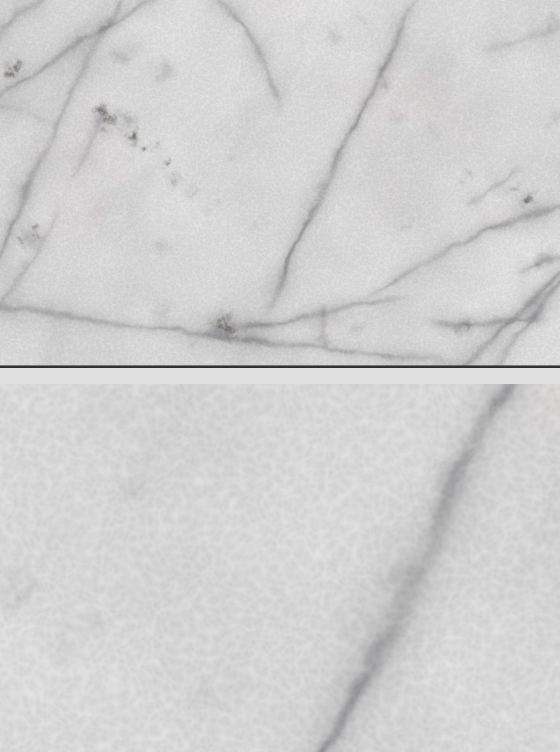
Top: the whole. Bottom: its middle third, enlarged.
Write a Shadertoy shader that draws this texture.

```glsl
// Pale grey marble with soft, ragged veins, brownish mineral flecks and a dark lower rim.
// Veins are bowed strokes bent by layered sines; the fine grain comes from cellular noise.

vec2 hash2(vec2 p) {
    return fract(sin(vec2(dot(p, vec2(127.1, 311.7)), dot(p, vec2(269.5, 183.3)))) * 43758.55);
}

// Layered sines, each octave turned and refined; roughly -1.5 to 1.5
float waves(vec2 p) {
    float sum = 0.0, amp = 0.8;
    for (int i = 0; i < 5; i++) {
        sum += amp * sin(p.x + 1.4 * sin(p.y + float(i)));
        p = mat2(1.2, 1.5, -1.5, 1.2) * p + 1.7;
        amp *= 0.55;
    }
    return sum;
}

// Distance to the nearest jittered cell point
float cells(vec2 p) {
    vec2 cell = floor(p), f = fract(p);
    float nearest = 2.0;
    for (int y = -1; y <= 1; y++)
    for (int x = -1; x <= 1; x++) {
        vec2 o = vec2(x, y);
        nearest = min(nearest, length(o + hash2(cell + o) - f));
    }
    return nearest;
}

// Bowed stroke with a narrow core, a wide halo and fading ends
float vein(vec2 p, vec2 a, vec2 b, float bow, float width) {
    vec2 d = b - a;
    float t = clamp(dot(p - a, d) / dot(d, d), 0.0, 1.0);
    vec2 side = normalize(vec2(-d.y, d.x));
    float dist = length(p - a - d * t - side * bow * 4.0 * t * (1.0 - t));
    float w = width * (0.85 + 0.3 * sin(t * 17.0 + a.x * 9.0));
    float core = exp(-dist * dist / (w * w));
    float halo = exp(-dist * dist / (w * w * 14.0));
    return (0.62 * core + 0.32 * halo) * smoothstep(0.0, 0.2, t) * smoothstep(1.0, 0.8, t);
}

// Soft round patch
float smudge(vec2 p, vec2 centre, float size) {
    vec2 q = (p - centre) / size;
    return exp(-dot(q, q));
}

void mainImage(out vec4 fragColor, in vec2 fragCoord) {
    vec2 uv = fragCoord / iResolution.y;
    float right = iResolution.x / iResolution.y;
    vec2 rough = vec2(waves(uv * 48.0), waves(uv.yx * 48.0 + 3.0));
    vec2 p = uv + 0.007 * vec2(waves(uv * 13.0), waves(uv.yx * 13.0 + 4.0)) + 0.0022 * rough;

    // Steep veins
    float v = vein(p, vec2(1.17, 1.07), vec2(0.69, 0.10), 0.0, 0.0095);
    v += 0.75 * vein(p, vec2(0.38, 1.10), vec2(-0.06, 0.18), -0.012, 0.011);
    v += 0.6 * vein(p, vec2(0.55, 1.04), vec2(0.76, 0.67), 0.05, 0.009);
    v += 0.5 * vein(p, vec2(0.28, 0.72), vec2(0.19, 0.49), 0.0, 0.010);
    v += 0.4 * vein(p, vec2(0.18, 0.46), vec2(-0.02, 0.14), 0.01, 0.009);
    v += 0.6 * vein(p, vec2(0.88, 0.18), vec2(0.88, 0.03), 0.0, 0.012);
    v += 0.65 * vein(p, vec2(1.60, 0.33), vec2(1.18, -0.06), 0.01, 0.011);
    v += 0.6 * vein(p, vec2(1.60, 0.30), vec2(1.30, -0.07), -0.01, 0.009);

    // Shallow veins
    v += 0.7 * vein(p, vec2(0.54, 1.08), vec2(-0.10, 0.68), 0.0, 0.009);
    v += 0.5 * vein(p, vec2(0.18, 1.05), vec2(-0.07, 0.85), -0.01, 0.010);
    v += 0.75 * vein(p, vec2(1.68, 0.48), vec2(0.96, 0.15), -0.05, 0.009);
    v += 0.8 * vein(p, vec2(-0.25, 0.20), vec2(1.32, 0.0), -0.008, 0.010);
    v += 0.7 * vein(p, vec2(0.54, 0.09), vec2(1.15, 0.195), 0.0, 0.009);
    v += 0.6 * vein(p, vec2(1.12, 0.12), vec2(1.50, 0.13), 0.0, 0.010);
    v += 0.5 * vein(p, vec2(1.38, 0.26), vec2(1.62, 0.33), 0.0, 0.009);
    v += 0.4 * vein(p, vec2(1.25, 0.43), vec2(1.43, 0.55), 0.0, 0.009);
    v += 0.3 * vein(p, vec2(1.27, 0.85), vec2(1.65, 0.97), 0.0, 0.012);
    v += 0.35 * vein(p, vec2(-0.06, 0.73), vec2(0.16, 0.66), 0.0, 0.011);
    v *= 0.9 + 0.22 * waves(uv * 9.0 + 2.0) + 0.12 * rough.x;

    // Faint ragged smudges strewn over the slab
    vec2 torn = p + 0.007 * rough;
    for (int i = 0; i < 26; i++) {
        vec2 h = hash2(vec2(i, 7)), k = hash2(vec2(i, 19));
        v += (0.1 + 0.3 * k.x) * smudge(torn, h * vec2(right, 1.0), 0.010 + 0.014 * k.y);
    }

    // Mineral knots, and a broken trail of them running down to the right
    float knots = smudge(torn, vec2(0.275, 0.685), 0.024) + smudge(torn, vec2(0.08, 0.36), 0.023);
    knots += smudge(torn, vec2(1.42, 0.46), 0.026) + 0.8 * smudge(torn, vec2(0.03, 0.815), 0.020);
    knots += 0.8 * smudge(torn, vec2(0.61, 0.105), 0.025) + 0.7 * smudge(torn, vec2(1.25, 0.11), 0.016);
    knots += 0.6 * smudge(torn, vec2(0.34, 0.665), 0.020);
    for (int i = 0; i < 12; i++) {
        vec2 h = hash2(vec2(i, 43));
        vec2 spot = mix(vec2(0.30, 0.66), vec2(0.54, 0.48), float(i) / 11.0);
        knots += (0.15 + 0.6 * h.y * h.y) * smudge(torn, spot + 0.08 * (h - 0.5), 0.008 + 0.011 * h.x);
    }
    float flecks = knots * smoothstep(-0.1, 1.2, waves(uv * 75.0 + 5.0));

    // Stone body: broad clouds, slanted wisps, fine grain, a hint of pink
    float cloud = waves(uv * 3.5 + 1.0) + 0.7 * waves(uv * 15.0);
    vec2 slant = mat2(0.86, 0.5, -0.5, 0.86) * p;
    float wisps = smoothstep(0.5, 1.5, waves(slant * vec2(14.0, 5.0) + 6.0));
    vec2 g = uv + 0.003 * rough;
    float grain = 0.55 * cells(g * 170.0) + 0.5 * cells(g * 95.0) - 0.5;
    float shade = 0.849 + 0.014 * cloud - 0.022 * wisps - 0.03 * smoothstep(0.5, 0.0, uv.x);
    vec3 color = vec3(shade);
    color += vec3(0.010, -0.009, -0.006) * smoothstep(0.5, 1.5, waves(uv * 6.0 + 8.0));
    color = mix(color, vec3(0.55, 0.55, 0.56), clamp(0.85 * v + 0.4 * knots, 0.0, 0.85));
    color = mix(color, vec3(0.31, 0.28, 0.25), clamp(0.7 * flecks, 0.0, 0.75));
    color += 0.08 * grain;

    // Dark rim along the lower edge
    color = mix(vec3(0.19, 0.19, 0.20), color, smoothstep(0.004, 0.010, uv.y));
    fragColor = vec4(color, 1.0);
}
```
